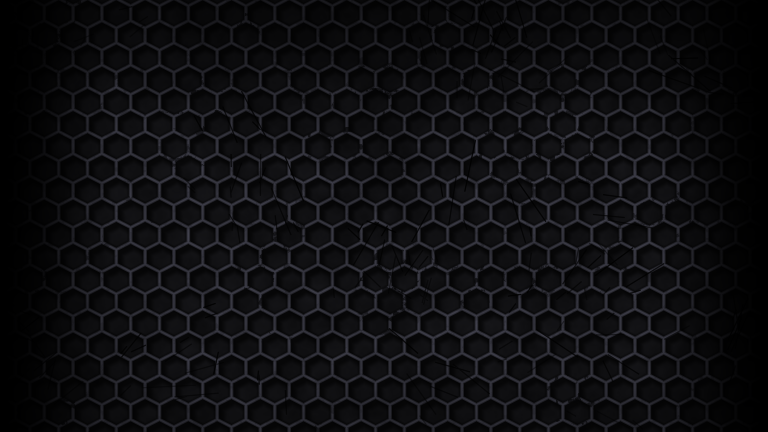
A Shadertoy shader for this pattern:

```glsl
// Lengths are in canvas heights unless noted as cell widths
const float CELL_WIDTH = 0.0667;
const float SQUASH = 0.888;                    // cell height against a regular hexagon
const vec2 GRID_CENTRE = vec2(0.0139, 0.0077); // a cell centre, from the canvas middle
const float WALL_HALF = 0.066;                 // cell widths
const vec2 SHADOW_SHIFT = vec2(-0.11, 0.15);   // cell widths, towards the light
const vec3 FLOOR_COLOUR = vec3(0.064, 0.064, 0.073);
const vec3 WALL_EDGE = vec3(0.115, 0.115, 0.135);
const vec3 WALL_CORE = vec3(0.215, 0.215, 0.255);
const int CLUSTERS = 30;
const int STROKES = 6;
const float SCRATCH_HALF = 0.0013;
const float SCRATCH_DEPTH = 0.85;

vec2 hash22(vec2 p) {
    vec3 q = fract(vec3(p.xyx) * vec3(0.1031, 0.1030, 0.0973));
    q += dot(q, q.yzx + 33.33);
    return fract((q.xx + q.yz) * q.zy);
}

float valueNoise(vec2 p) {
    vec2 i = floor(p), f = fract(p);
    f = f * f * (3.0 - 2.0 * f);
    float low = mix(hash22(i).x, hash22(i + vec2(1.0, 0.0)).x, f.x);
    float high = mix(hash22(i + vec2(0.0, 1.0)).x, hash22(i + 1.0).x, f.x);
    return mix(low, high, f.y);
}

float fbm(vec2 p) {
    float sum = 0.0, gain = 0.5;
    for (int i = 0; i < 4; i++) {
        sum += gain * valueNoise(p);
        p = p * 2.03 + 17.0;
        gain *= 0.5;
    }
    return sum;
}

// Distance to the nearest wall line of a pointy-topped grid, cells one unit wide
float wallDistance(vec2 p) {
    const vec2 period = vec2(1.0, 1.7320508);
    vec2 a = mod(p, period) - 0.5 * period;
    vec2 b = mod(p - 0.5 * period, period) - 0.5 * period;
    vec2 g = abs(dot(a, a) < dot(b, b) ? a : b);
    return 0.5 - max(g.x, dot(g, 0.5 * period));
}

float segmentDistance(vec2 p, vec2 a, vec2 b) {
    vec2 pa = p - a, ba = b - a;
    return length(pa - ba * clamp(dot(pa, ba) / dot(ba, ba), 0.0, 1.0));
}

// Clusters of fine strokes sharing a rough direction
float scratches(vec2 p, float aspect, float pixel) {
    float mark = 0.0;
    for (int c = 0; c < CLUSTERS; c++) {
        vec2 id = vec2(float(c), 7.0);
        vec2 centre = (hash22(id) - 0.5) * vec2(aspect, 1.0);
        float lean = hash22(id + 31.0).x * 2.6 + 0.3;
        for (int s = 0; s < STROKES; s++) {
            vec2 key = vec2(float(c) + 3.0, float(s) + 51.0);
            vec2 jitter = hash22(key), form = hash22(key + 90.0);
            vec2 start = centre + (jitter - 0.5) * 0.20;
            float angle = lean + (form.x - 0.5) * 0.9;
            vec2 reach = vec2(cos(angle), sin(angle)) * mix(0.02, 0.13, form.y * form.y);
            float d = segmentDistance(p, start, start + reach);
            float stroke = 1.0 - smoothstep(SCRATCH_HALF - 0.5 * pixel, SCRATCH_HALF + 0.7 * pixel, d);
            mark = max(mark, stroke * mix(0.45, 1.0, jitter.y));
        }
    }
    return mark;
}

// Light falls to black at the sides and softens at the top and bottom
float vignette(vec2 p, float aspect) {
    float side = 1.0 - abs(p.x) * 2.0 / aspect;
    float horizontal = smoothstep(0.0, 0.34, side);
    float top = mix(0.50, 1.0, smoothstep(0.0, 0.35, 0.5 - p.y));
    float bottom = mix(0.80, 1.0, smoothstep(0.0, 0.20, 0.5 + p.y));
    return horizontal * top * bottom;
}

void mainImage(out vec4 fragColor, in vec2 fragCoord) {
    float pixel = 1.0 / iResolution.y;
    float aspect = iResolution.x * pixel;
    vec2 p = (fragCoord - 0.5 * iResolution.xy) * pixel;
    vec2 cell = (p - GRID_CENTRE) / (CELL_WIDTH * vec2(1.0, SQUASH));
    float blur = pixel / CELL_WIDTH;

    // Recessed floor, shaded below the upper left walls
    float d = wallDistance(cell);
    float shadow = 1.0 - smoothstep(0.02, 0.26, wallDistance(cell + SHADOW_SHIFT));
    float contact = 1.0 - smoothstep(WALL_HALF, WALL_HALF + 0.10, d);
    float grime = fbm(p * 24.0 + 40.0);
    vec3 ground = FLOOR_COLOUR * (1.0 - 0.60 * shadow) * (1.0 - 0.35 * contact);
    ground *= 0.65 + 0.7 * grime;

    // Raised walls, worn in patches
    float wall = 1.0 - smoothstep(WALL_HALF - 0.6 * blur, WALL_HALF + 0.6 * blur, d);
    float core = 1.0 - smoothstep(0.0, WALL_HALF, d);
    float patches = smoothstep(0.46, 0.68, fbm(p * 7.0 + 11.0));
    float chips = smoothstep(0.52, 0.68, fbm(p * 75.0 + 5.0));
    vec3 metal = mix(WALL_EDGE, WALL_CORE, core) * (0.78 + 0.4 * grime);
    metal *= 1.0 - chips * mix(0.12, 0.65, patches);

    // Scratches and broad unevenness of the light cross walls and floor
    vec3 colour = mix(ground, metal, wall);
    colour *= 1.0 - SCRATCH_DEPTH * scratches(p, aspect, pixel);
    colour *= 0.80 + 0.45 * fbm(p * 3.0 + 60.0);
    fragColor = vec4(colour * vignette(p, aspect), 1.0);
}
```
